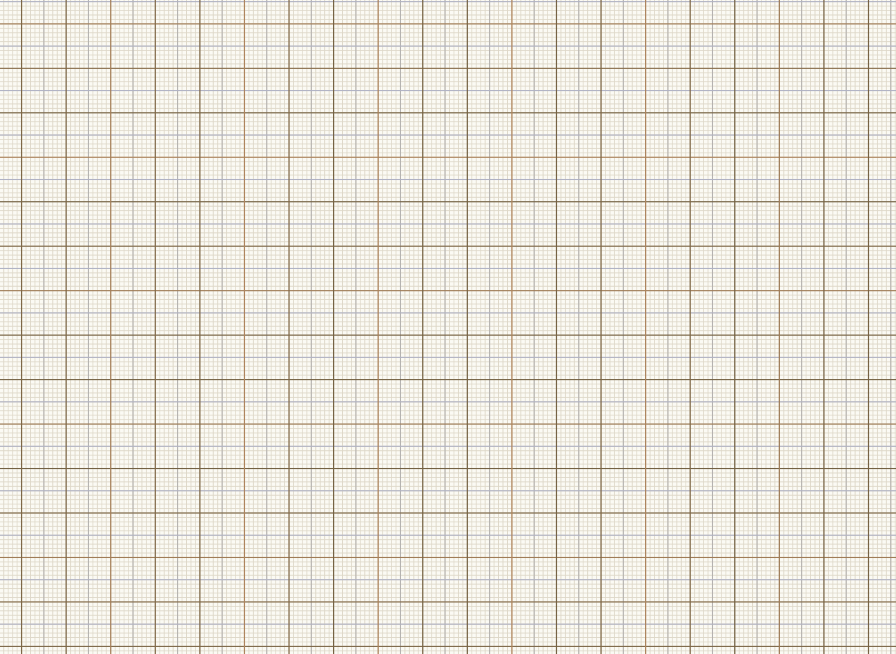
Give the GLSL for this pattern, as a WebGL 1 fragment shader.

```glsl
precision highp float;
// Millimetre graph paper: fine tan lines, grey-blue half lines and brown main lines.
uniform vec2 u_resolution;

float hash(float n) {
  return fract(sin(n * 12.9898) * 43758.5453);
}

// Share of a pixel covered by a line of the given width, at signed distance d.
float coverage(float d, float width, float pixel) {
  float right = min(d + 0.5 * pixel, 0.5 * width);
  float left = max(d - 0.5 * pixel, -0.5 * width);
  return max(right - left, 0.0) / pixel;
}

// Signed distance to the nearest whole number.
float toNearest(float x) {
  return fract(x + 0.5) - 0.5;
}

// Fine lines, ten to a cell, with slightly uneven ink.
float fineInk(float x, float pixel, float seed) {
  float strength = 0.75 + 0.35 * hash(floor(x * 10.0 + 0.5) + seed);
  return strength * coverage(toNearest(x * 10.0) * 0.1, 0.02, pixel);
}

// Main line ink: every third line is warmer, and each varies a little.
vec3 mainColor(float x, float warmIndex, float seed) {
  float index = floor(x + 0.5);
  float third = 1.0 - step(0.5, mod(index - warmIndex + 0.25, 3.0) - 0.25);
  float warmth = 0.65 * third + 0.35 * hash(index + seed);
  return mix(vec3(0.45, 0.38, 0.26), vec3(0.70, 0.53, 0.37), warmth);
}

void main() {
  // Cells counted rightwards and downwards from the top left corner.
  vec2 p = vec2(gl_FragCoord.x, u_resolution.y - gl_FragCoord.y) / u_resolution.y;
  vec2 cell = p * vec2(14.672, 14.708) - vec2(0.484, 0.537);
  float pixel = 14.69 / u_resolution.y;

  vec3 color = vec3(0.984, 0.981, 0.955);

  // Fine grid
  vec3 tan_ink = vec3(0.87, 0.845, 0.785);
  color = mix(color, tan_ink, fineInk(cell.x, pixel, 3.0));
  color = mix(color, tan_ink, fineInk(cell.y, pixel, 71.0));

  // Half lines: greyer upright, bluer across
  color = mix(color, vec3(0.71, 0.70, 0.69), coverage(toNearest(cell.x - 0.5), 0.024, pixel));
  color = mix(color, vec3(0.69, 0.70, 0.77), coverage(toNearest(cell.y - 0.5), 0.024, pixel));

  // Main lines
  color = mix(color, mainColor(cell.y, 0.0, 17.0), coverage(toNearest(cell.y), 0.025, pixel));
  color = mix(color, mainColor(cell.x, 2.0, 41.0), coverage(toNearest(cell.x), 0.027, pixel));

  gl_FragColor = vec4(color, 1.0);
}
```
